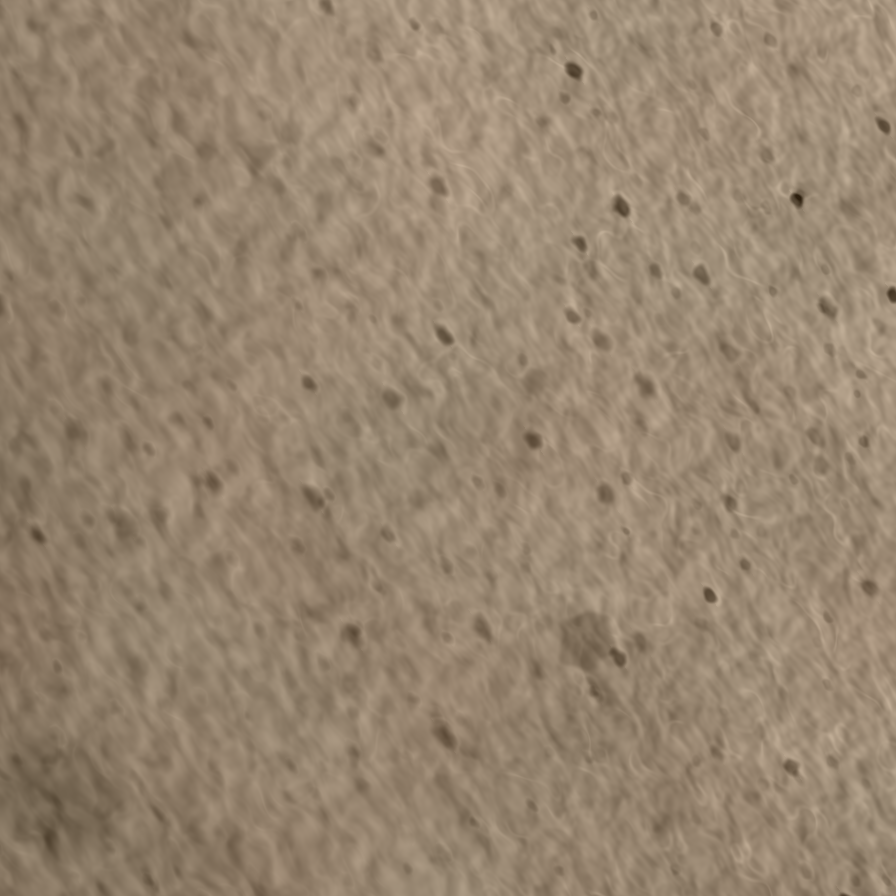
Write a WebGL 2 fragment shader that draws this texture.

```glsl
#version 300 es
precision highp float;

uniform vec2 u_resolution;
out vec4 outColor;

const vec3 BASE_TAN = vec3(0.600, 0.529, 0.445);
const vec3 TONE_TINT = vec3(1.0, 0.97, 0.93);
const vec2 STREAK_DIR = vec2(0.57, -0.82);

vec2 hash2(vec2 cell) {
    vec3 h = fract(cell.xyx * vec3(0.1031, 0.1030, 0.0973));
    h += dot(h, h.yzx + 33.33);
    return fract((h.xx + h.yz) * h.zy);
}

float cornerSlope(vec2 cell, vec2 offset) {
    float angle = 6.2832 * hash2(cell).x;
    return dot(vec2(cos(angle), sin(angle)), offset);
}

// Gradient noise, roughly -0.7 to 0.7
float noise(vec2 p) {
    vec2 i = floor(p), f = p - i;
    vec2 u = f * f * f * (f * (f * 6.0 - 15.0) + 10.0);
    vec2 e = vec2(1.0, 0.0);
    float low = mix(cornerSlope(i, f), cornerSlope(i + e, f - e), u.x);
    float high = mix(cornerSlope(i + e.yx, f - e.yx), cornerSlope(i + e.xx, f - e.xx), u.x);
    return mix(low, high, u.y);
}

float fbm(vec2 p) {
    return noise(p) + 0.5 * noise(p * 2.03 + 17.0) + 0.25 * noise(p * 4.1 + 41.0);
}

// x runs across the streaks, y along them
vec2 toStreak(vec2 p) {
    return vec2(dot(p, vec2(-STREAK_DIR.y, STREAK_DIR.x)), dot(p, STREAK_DIR));
}

// Bumps lit from one side
float relief(vec2 q, float detail) {
    vec2 shift = vec2(0.38, 0.28);
    float coarse = noise(q) - noise(q + shift);
    float fine = noise(q * 2.1 + 9.0) - noise(q * 2.1 + 9.0 + shift);
    return coarse + detail * fine;
}

// Thin curved light ridges
float ridges(vec2 q) {
    float line = 1.0 - smoothstep(0.0, 0.15, abs(noise(q)));
    return line * smoothstep(-0.1, 0.4, noise(q * 0.6 + 23.0));
}

// Small shaded hollows, deepest where the noise peaks
float hollows(vec2 q) {
    return smoothstep(0.12, 0.6, noise(q) + 0.25 * noise(q * 2.3 + 13.0));
}

// Scattered oval pits: dark core with a faint light rim
float pits(vec2 p, float scale, float chance, float softness) {
    vec2 g = p * scale, home = floor(g);
    float tone = 0.0;
    for (int y = -1; y <= 1; y++) {
        for (int x = -1; x <= 1; x++) {
            vec2 cell = home + vec2(x, y);
            vec2 place = hash2(cell + 5.0), kind = hash2(cell + 71.0);
            vec2 d = toStreak(g - cell - place);
            float radius = mix(0.12, 0.2, kind.y);
            float dist = length(d * vec2(1.0, 0.65)) + 0.07 * noise(g * 4.0);
            float core = 1.0 - smoothstep(radius * (0.6 - softness), radius * (1.1 + softness), dist);
            float rim = 1.0 - smoothstep(0.0, 0.07, abs(dist - radius * 1.4));
            float depth = mix(0.3, 1.0, place.x * place.x);
            tone += step(kind.x, chance) * depth * (0.15 * rim * step(0.0, d.x) - core);
        }
    }
    return tone;
}

// Large dim stains with ragged edges
float stains(vec2 p) {
    float cover = 0.0;
    for (int i = 0; i < 2; i++) {
        float t = float(i);
        vec2 center = mix(vec2(0.07, 0.11), vec2(0.655, 0.285), t);
        float radius = mix(0.075, 0.033, t);
        float dist = length(p - center) + 0.012 * noise(p * 40.0);
        cover += 1.0 - smoothstep(radius * mix(0.5, 0.82, t), radius * 1.12, dist);
    }
    return cover;
}

void main() {
    vec2 p = gl_FragCoord.xy / min(u_resolution.x, u_resolution.y);
    float focus = smoothstep(0.15, 0.95, p.x + 0.25 * (p.y - 0.5) + 0.15 * noise(p * 4.0));

    // Streaked surface
    vec2 warped = p + 0.009 * vec2(noise(p * 22.0), noise(p * 22.0 + 50.0));
    vec2 q = toStreak(warped) * vec2(54.0, 33.0);
    float tone = 0.088 * relief(q, mix(0.25, 0.75, focus));
    tone += 0.055 * fbm(q * 0.65 + 31.0);
    tone += mix(0.02, 0.06, focus) * ridges(q * 0.85 + 60.0);
    tone += mix(0.012, 0.03, focus) * noise(q * 2.8);
    tone -= 0.075 * hollows(q * 0.8 + 120.0);

    // Broad light and shade
    tone += 0.058 * fbm(p * 3.2 + 8.0);
    tone += 0.055 * (p.x + p.y - 0.9);
    tone -= 0.04 * (1.0 - smoothstep(0.0, 0.3, p.x));

    // Pits and stains
    float softness = mix(0.45, 0.1, focus);
    tone += mix(0.17, 0.36, focus) * pits(p, 20.0, mix(0.09, 0.17, focus), softness);
    tone += mix(0.09, 0.13, focus) * pits(p + 3.7, 30.0, 0.25, softness);
    tone -= 0.085 * stains(p);

    vec3 color = BASE_TAN + TONE_TINT * clamp(tone, -0.42, 0.15);
    color += vec3(0.012, -0.004, -0.004) * noise(p * 5.0 + 90.0);
    outColor = vec4(color, 1.0);
}
```
